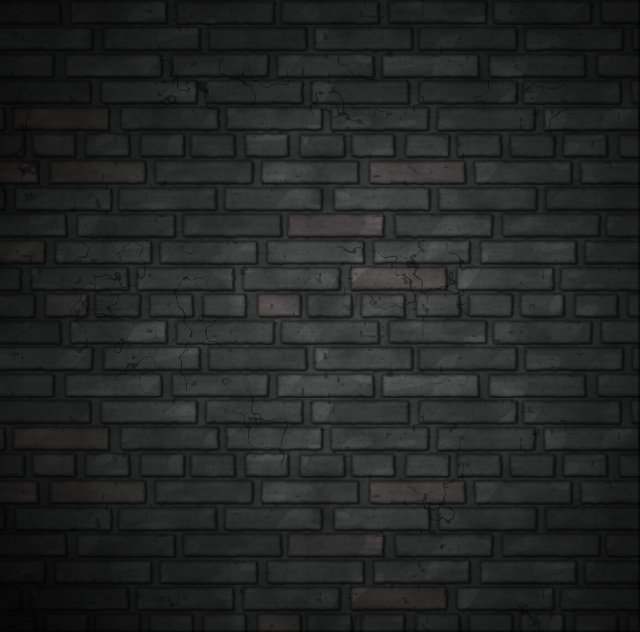
This texture is drawn by a WebGL 1 fragment shader. Its source:

```glsl
precision highp float;

uniform vec2 u_resolution;

const float ROWS = 23.71;          // courses down the canvas
const float WIDTH = 23.96;         // canvas width in course heights
const float BRICK_LENGTH = 3.98;   // stretcher pitch in course heights
const float CYCLE = 12.0;          // courses before the bond repeats
const vec3 STONE = vec3(0.262, 0.267, 0.268);
const vec3 WARM = vec3(1.06, 0.99, 0.97);

float hash(vec2 p) {
  vec3 q = fract(p.xyx * vec3(0.1031, 0.1030, 0.0973));
  q += dot(q, q.yzx + 33.33);
  return fract((q.x + q.y) * q.z);
}

// Value noise that wraps vertically after the given period.
float noise(vec2 p, float period) {
  vec2 i = floor(p);
  vec2 f = fract(p);
  f = f * f * (3.0 - 2.0 * f);
  float y0 = mod(i.y, period);
  float y1 = mod(i.y + 1.0, period);
  float low = mix(hash(vec2(i.x, y0)), hash(vec2(i.x + 1.0, y0)), f.x);
  float high = mix(hash(vec2(i.x, y1)), hash(vec2(i.x + 1.0, y1)), f.x);
  return mix(low, high, f.y);
}

float fbm(vec2 p, float period) {
  float sum = 0.0;
  float weight = 0.5;
  for (int i = 0; i < 4; i++) {
    sum += weight * noise(p, period);
    p = p * 2.0 + vec2(17.0, 0.0);
    period *= 2.0;
    weight *= 0.5;
  }
  return sum / 0.9375;
}

float roundedBox(vec2 p, vec2 halfSize, float radius) {
  vec2 q = abs(p) - halfSize + radius;
  return length(max(q, 0.0)) + min(max(q.x, q.y), 0.0) - radius;
}

// Joint position of each course, as a fraction of its brick pitch.
float jointShift(float course) {
  vec4 lane = vec4(equal(vec4(0.0, 1.0, 2.0, 3.0), vec4(mod(course, 4.0))));
  vec4 top = vec4(0.61, 0.91, 0.56, 0.89);
  vec4 middle = vec4(0.08, 0.53, 0.42, 0.08);
  vec4 bottom = vec4(0.67, 0.46, 0.24, 0.72);
  return dot(lane, course < 4.0 ? top : (course < 8.0 ? middle : bottom));
}

vec3 brickWall(vec2 wall, float pixel) {
  // Bond: every sixth course is made of half-length headers.
  float course = mod(floor(wall.y), CYCLE);
  float header = step(4.5, mod(course, 6.0));
  float pitch = BRICK_LENGTH * mix(1.0, 0.5, header);
  float along = wall.x / pitch - jointShift(course);
  vec2 id = vec2(floor(along) + 20.0, course);
  vec2 local = (vec2(fract(along), fract(wall.y)) - 0.5) * vec2(pitch, 1.0);
  float seed = hash(id + 3.7);
  local.x += (hash(id + 11.3) - 0.5) * 0.12;
  local.y += (hash(id + 29.1) - 0.5) * 0.03;

  // Brick face, soft outline and shadow thrown to the lower right.
  vec2 halfSize = vec2(pitch * 0.5 - 0.17 - 0.05 * seed, 0.405);
  float rough = (noise(wall * 4.0, CYCLE * 4.0) - 0.5) * 0.05;
  float edge = roundedBox(local, halfSize, 0.07) + rough;
  float shadowEdge = roundedBox(local - vec2(0.05, 0.05), halfSize, 0.07) + rough;
  float soft = max(0.04, pixel);
  float face = 1.0 - smoothstep(-soft, soft, edge);
  float outline = exp(-edge * edge / 0.005);
  float shadow = (1.0 - smoothstep(-0.02, 0.10, shadowEdge)) * (1.0 - face);

  // Stains, streaks and grain.
  float stain = fbm(wall, CYCLE);
  float streak = noise(wall * vec2(1.0, 9.0) + vec2(40.0, 0.0), CYCLE * 9.0);
  float grain = noise(wall * 12.0, CYCLE * 12.0);
  float wear = 1.0 + 0.40 * (stain - 0.5) + 0.10 * (streak - 0.5) + 0.12 * (grain - 0.5);

  // Pale scuffs with a slanting edge, and small dark pits.
  vec2 slant = vec2(local.x + local.y * 0.9, local.y * 1.5) + seed * 90.0;
  float scuff = smoothstep(0.64, 0.72, noise(slant, 1000.0)) * (0.4 + stain);
  float pitNoise = noise(wall * 6.0 + vec2(70.0, 0.0), CYCLE * 6.0);
  float pits = smoothstep(0.82, 0.95, pitNoise) * smoothstep(0.4, 0.6, stain);

  float tone = mix(0.86, 0.90 + 0.22 * seed, face);
  tone *= wear * (1.0 + 0.17 * scuff * face) * (1.0 - 0.30 * pits);
  tone *= (1.0 - 0.30 * outline) * (1.0 - 0.42 * shadow);
  return STONE * tone * mix(vec3(1.0), WARM, face * step(0.82, seed));
}

// Sparse hairline cracks that do not follow the bond.
float cracks(vec2 wall) {
  float line = abs(fbm(wall * 0.8 + 50.0, 1000.0) - 0.5);
  float area = smoothstep(0.70, 0.82, noise(wall * 0.3 + 9.0, 1000.0));
  return (1.0 - smoothstep(0.004, 0.016, line)) * area;
}

void main() {
  vec2 uv = gl_FragCoord.xy / u_resolution;
  vec2 wall = vec2(uv.x * WIDTH, (1.0 - uv.y) * ROWS + 0.05);
  vec3 color = brickWall(wall, ROWS / u_resolution.y);
  color *= 1.0 - 0.40 * cracks(wall);

  // Pool of light, falling off unevenly to dark corners and a thin rim.
  vec2 away = uv - vec2(0.54, 0.50);
  float haze = 0.8 + 0.4 * fbm(uv * 3.0 + 5.0, 1000.0);
  float light = exp(-3.1 * dot(away, away) * haze);
  light *= mix(0.55, 1.0, smoothstep(0.0, 0.42, length(uv * vec2(1.0, 1.3))));
  float rim = smoothstep(0.0, 0.005, min(1.0 - uv.x, uv.y));
  gl_FragColor = vec4(color * light * mix(0.4, 1.0, rim), 1.0);
}
```
